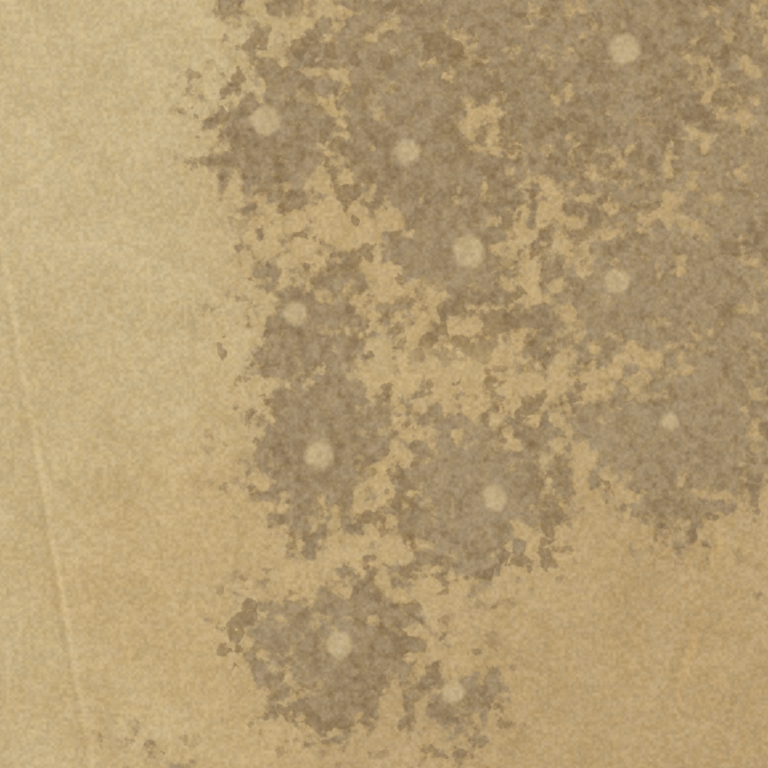
Write a Shadertoy shader that draws this texture.

```glsl
// Aged parchment with speckled grey mould stains, pale spot centres, creases and fine grain.

const vec3 PALE_PAPER = vec3(0.785, 0.705, 0.535);
const vec3 WARM_PAPER = vec3(0.765, 0.665, 0.480);
const vec3 TAN_PAPER  = vec3(0.730, 0.625, 0.450);
const vec3 GREY_MOULD = vec3(0.640, 0.560, 0.430);
const vec3 DARK_MOULD = vec3(0.540, 0.450, 0.325);
const vec3 SPOT_HEART = vec3(0.765, 0.680, 0.520);
const float SPOT_CELLS = 4.0;

float hash(vec2 p, float seed) {
    vec3 q = fract(vec3(p.xyx + seed * 7.31) * 0.1031);
    q += dot(q, q.yzx + 33.33);
    return fract((q.x + q.y) * q.z);
}

float valueNoise(vec2 p, float seed) {
    vec2 cell = floor(p), f = fract(p);
    f = f * f * (3.0 - 2.0 * f);
    float low = mix(hash(cell, seed), hash(cell + vec2(1, 0), seed), f.x);
    float high = mix(hash(cell + vec2(0, 1), seed), hash(cell + vec2(1, 1), seed), f.x);
    return mix(low, high, f.y);
}

// Layered noise centred on zero
float fbm(vec2 p, float seed) {
    float sum = 0.0, weight = 0.5;
    for (int i = 0; i < 4; i++) {
        sum += weight * (valueNoise(p, seed) - 0.5);
        p = mat2(1.6, 1.2, -1.2, 1.6) * p + 3.7;
        weight *= 0.5;
    }
    return sum;
}

// x: signed depth inside the nearest stain, y: cover of the pale hearts
vec2 mouldSpots(vec2 p) {
    float depth = -1.0, heart = 0.0;
    vec2 home = floor(p * SPOT_CELLS);
    for (int j = -1; j <= 1; j++)
    for (int i = -1; i <= 1; i++) {
        vec2 cell = home + vec2(i, j);
        vec2 jitter = vec2(hash(cell, 1.0), hash(cell, 2.0));
        vec2 centre = (cell + 0.15 + 0.7 * jitter) / SPOT_CELLS;
        // Clean paper is kept at the left and in the lower right
        bool grows = centre.x > 0.17 + 0.2 * centre.y && centre.x - centre.y < 0.5;
        if (!grows) continue;
        float radius = mix(0.045, 0.112, hash(cell, 3.0))
                     + 0.03 * smoothstep(1.1, 1.5, centre.x + centre.y);
        float d = length(p - centre);
        depth = max(depth, radius - d);
        // Hearts sit a little off centre and are slightly uneven
        vec2 shift = (vec2(hash(cell, 5.0), hash(cell, 6.0)) - 0.5) * 0.04;
        float heartRadius = mix(0.010, 0.021, hash(cell, 4.0)) + fbm(p * 60.0, 7.0) * 0.008;
        heart = max(heart, 1.0 - smoothstep(-0.005, 0.005, length(p - centre - shift) - heartRadius));
    }
    return vec2(depth, heart);
}

// Signed sideways distance to a segment in x, distance past its ends in y
vec2 segment(vec2 p, vec2 a, vec2 b) {
    vec2 along = normalize(b - a), q = p - a;
    float t = dot(q, along);
    return vec2(q.x * along.y - q.y * along.x, max(-t, t - length(b - a)));
}

float crease(vec2 s, float offset, float width) {
    float line = 1.0 - smoothstep(0.0, width, abs(s.x - offset));
    return line * (1.0 - smoothstep(-0.08, 0.02, s.y));
}

vec3 paperColour(vec2 p) {
    float warmth = p.x * 1.1 - p.y * 0.45 + 0.2 + fbm(p * 4.0, 11.0) * 0.9;
    vec3 colour = mix(PALE_PAPER, WARM_PAPER, smoothstep(-0.1, 0.45, warmth));
    colour = mix(colour, TAN_PAPER, smoothstep(0.4, 1.0, warmth));
    return colour + fbm(p * 22.0, 12.0) * vec3(0.055, 0.06, 0.065);
}

vec3 mouldColour(vec2 p, float depth) {
    float speckle = fbm(p * 95.0, 21.0) * 1.9 + fbm(p * 10.0, 22.0) * 0.8;
    float rim = 1.0 - smoothstep(0.005, 0.04, depth);
    return mix(GREY_MOULD, DARK_MOULD, clamp(0.22 + speckle + 0.2 * rim, 0.0, 1.0));
}

void mainImage(out vec4 fragColor, in vec2 fragCoord) {
    vec2 p = fragCoord / iResolution.y;
    vec3 colour = paperColour(p);

    // Stains: scattered spots joined with a broken mass in the upper right
    vec2 spots = mouldSpots(p);
    float cornerMass = min((p.x + p.y - 1.38) * 0.5, 0.028);
    float ragged = fbm(p * 13.0, 31.0) * 0.14 + fbm(p * 62.0, 32.0) * 0.19;
    float depth = max(spots.x, cornerMass) + ragged;
    float stain = smoothstep(-0.022, 0.028, depth);
    float halo = smoothstep(-0.08, 0.01, depth);
    colour = mix(colour, TAN_PAPER, 0.45 * halo);
    colour = mix(colour, mouldColour(p, depth), stain * 0.95);

    // Small dark clumps strewn around the stains
    float fringe = smoothstep(-0.09, -0.02, spots.x) * (1.0 - smoothstep(0.0, 0.05, spots.x));
    float clumps = smoothstep(0.12, 0.24, fbm(p * 52.0, 33.0) + fbm(p * 9.0, 34.0) * 0.4);
    colour = mix(colour, DARK_MOULD, fringe * clumps * 0.65);

    // Pale hearts of the spots
    colour = mix(colour, SPOT_HEART, spots.y * 0.9);

    // Creases: a long pale fold, a warm one and a faint upright one, all worn in places
    float wear = 0.65 + fbm(p * 14.0, 35.0) * 1.6;
    vec2 longFold = segment(p, vec2(-0.01, 0.75), vec2(0.13, -0.05));
    vec2 warmFold = segment(p, vec2(0.95, 0.34), vec2(0.88, 0.08));
    vec2 faintFold = segment(p, vec2(0.33, 1.0), vec2(0.40, 0.52));
    colour += wear * (0.05 * crease(longFold, 0.0, 0.007) - 0.03 * crease(longFold, 0.009, 0.008));
    colour += wear * vec3(0.05, 0.03, 0.0) * crease(warmFold, 0.0, 0.008);
    colour -= wear * (0.03 * crease(warmFold, 0.012, 0.011) + 0.03 * crease(faintFold, 0.0, 0.009));

    // Soft grain with a slight colour shift
    float grain = valueNoise(p * 290.0, 41.0) + valueNoise(p * 190.0, 42.0) - 1.0;
    float tint = valueNoise(p * 130.0, 43.0) - 0.5;
    colour += grain * 0.055 + tint * vec3(0.014, 0.0, -0.028);

    fragColor = vec4(clamp(colour, 0.0, 1.0), 1.0);
}
```
